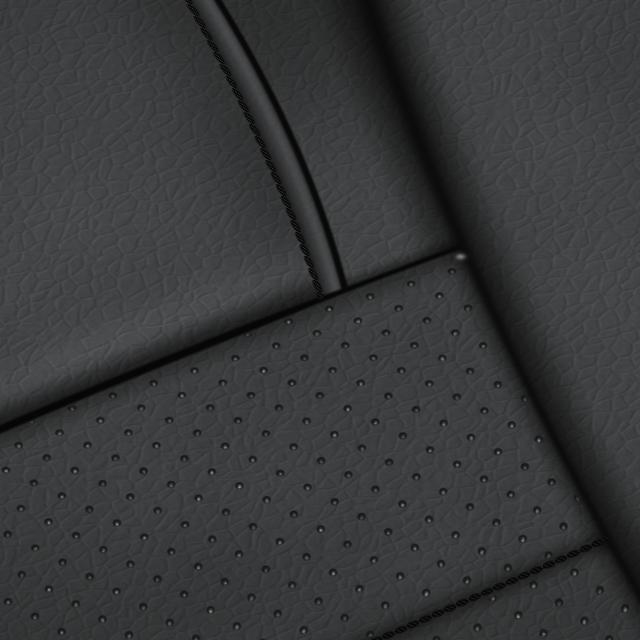
A WebGL 1 fragment shader for this texture:

```glsl
precision highp float;
// Dark upholstery: smooth leather panels, a raised piping and a bolster
// above a perforated cushion. Curved seams split the canvas, each panel gets
// its own shading, and embossed cell noise supplies the leather grain.
uniform vec2 u_resolution;

const vec3 LEATHER_TINT = vec3(0.985, 1.0, 1.015);
const float GRAIN_SCALE = 46.0;
const float GRAIN_STRENGTH = 0.075;
const vec2 HOLE_ORIGIN = vec2(0.4757, 0.441);
const vec2 HOLE_ROW = vec2(0.0638, 0.0195);
const vec2 HOLE_COLUMN = vec2(-0.0197, -0.0387);
const float ROW_SPREAD = 0.006;
const float HOLE_RADIUS = 0.0056;
const float STITCH_LENGTH = 0.021;

float hash(vec2 p) {
  return fract(sin(dot(p, vec2(127.1, 311.7))) * 43758.5453);
}

float noise(vec2 p) {
  vec2 i = floor(p), f = fract(p);
  f = f * f * (3.0 - 2.0 * f);
  return mix(mix(hash(i), hash(i + vec2(1, 0)), f.x),
             mix(hash(i + vec2(0, 1)), hash(i + vec2(1, 1)), f.x), f.y);
}

// Leather height: flat pebbles divided by shallow creases.
float grainHeight(vec2 p) {
  p += 0.65 * vec2(noise(p * 0.8), noise(p * 0.8 + 31.0));
  vec2 cell = floor(p);
  float nearest = 8.0, second = 8.0;
  for (int y = -1; y <= 1; y++) {
    for (int x = -1; x <= 1; x++) {
      vec2 c = cell + vec2(float(x), float(y));
      float d = length(c + vec2(hash(c), hash(c + 57.0)) - p);
      second = min(second, max(nearest, d));
      nearest = min(nearest, d);
    }
  }
  return smoothstep(0.0, 0.3, second - nearest) * 0.6 + noise(p * 2.3) * 0.55;
}

float band(float d, float width) {
  return exp(-d * d / (width * width));
}

float line(float d, float halfWidth, float px) {
  return 1.0 - smoothstep(halfWidth - px, halfWidth + px, abs(d));
}

// Twisted sewing thread: x is coverage, y is the sheen on its strands.
vec2 thread(float d, float along, float px) {
  float t = fract(along / STITCH_LENGTH) - 0.5;
  float width = 0.0048 * sqrt(max(0.12, 1.0 - 3.4 * t * t));
  float strands = sin((along + d * 1.3) * 900.0);
  float cover = line(d + t * 0.003, width, px * 1.2);
  return vec2(cover, cover * smoothstep(0.2, 1.0, strands) * band(d, 0.004));
}

void main() {
  vec2 p = gl_FragCoord.xy / u_resolution;
  float px = 1.0 / min(u_resolution.x, u_resolution.y);
  float t = 1.0 - p.y;

  // Signed distances to the seams.
  float cushion = (p.y - (0.329 + 0.425 * p.x - 0.04 * p.x * p.x)) * 0.925;
  float bolster = (p.x - (1.04 - 0.59 * p.y + 0.123 * p.y * p.y)) * 0.89;
  float stitchX = 0.293 + 0.57 * t - 0.26 * t * t;
  float pipeX = 0.341 + 0.62 * t - 0.4 * t * t;
  float stitch = (p.x - stitchX) * 0.9;
  float pipe = (p.x - pipeX) * 0.9;
  float lower = (p.y - 0.44 * (p.x - 0.599) - 0.004) * 0.915;

  // Broad shading of each panel.
  float left = 0.225 + 0.045 * band(length((p - vec2(0.12, 0.62)) * vec2(0.8, 1.0)), 0.34);
  left -= 0.05 * band(stitch, 0.09) * smoothstep(0.5, 0.75, p.y);
  left += 0.035 * band(cushion - 0.06, 0.035);
  left *= 0.4 + 0.6 * smoothstep(0.0, 0.05, cushion);

  float across = clamp((p.x - stitchX) / (pipeX - stitchX), 0.0, 1.0);
  float piping = 0.11 + 0.09 * smoothstep(0.0, 0.4, across) + 0.085 * band(across - 0.64, 0.2);
  piping *= 0.35 + 0.65 * smoothstep(0.0, 0.24, 1.0 - across);

  float middle = 0.18 + 0.08 * smoothstep(1.0, 0.68, p.y);
  middle *= 0.45 + 0.55 * smoothstep(0.0, 0.09, -bolster);
  middle *= 0.5 + 0.5 * smoothstep(0.0, 0.025, cushion);

  float seat = 0.245 - 0.035 * smoothstep(0.3, 0.0, p.y) + 0.012 * band(lower - 0.08, 0.06);
  seat *= 0.65 + 0.35 * smoothstep(0.0, 0.045, -cushion);
  seat *= 0.55 + 0.45 * smoothstep(0.0, 0.045, -bolster);
  seat *= 1.0 - 0.4 * band(lower, 0.018);

  float side = 0.24 + 0.025 * band(bolster - 0.17, 0.12) - 0.04 * smoothstep(0.35, 0.0, p.y);
  side *= 0.38 + 0.62 * smoothstep(0.0, 0.085, bolster);

  float onPiping = smoothstep(-px, px, stitch);
  float onMiddle = smoothstep(-px, px, pipe);
  float above = smoothstep(-px, px, cushion);
  float onSide = smoothstep(-px, px, bolster);
  float upper = mix(mix(left, piping, onPiping), middle, onMiddle);
  float shade = mix(mix(seat, upper, above), side, onSide);

  // Embossed grain, fainter on the stretched piping.
  vec2 g = mat2(0.91, -0.42, 0.42, 0.91) * p * GRAIN_SCALE * vec2(0.8, 1.15);
  float relief = grainHeight(g) - grainHeight(g + vec2(-0.13, 0.16));
  float smoothing = 1.0 - 0.75 * above * onPiping * (1.0 - onMiddle);
  float mottling = noise(p * 9.0) - 0.5;
  shade *= 1.0 + GRAIN_STRENGTH * smoothing * relief * 2.2 + 0.06 * mottling;
  shade *= 1.0 + 0.07 * (noise(p * 330.0) - 0.5);

  // Perforations on a skewed lattice, opening slightly toward the bottom.
  vec2 q = p - HOLE_ORIGIN;
  float det = HOLE_ROW.x * HOLE_COLUMN.y - HOLE_ROW.y * HOLE_COLUMN.x;
  vec2 ij = vec2(q.x * HOLE_COLUMN.y - q.y * HOLE_COLUMN.x,
                 HOLE_ROW.x * q.y - HOLE_ROW.y * q.x) / det;
  ij.y -= ROW_SPREAD * ij.y * ij.y;
  vec2 id = floor(ij + 0.5), f = ij - id;
  vec2 h = f.x * HOLE_ROW + f.y * HOLE_COLUMN;
  float seatMask = smoothstep(0.006, 0.012, -cushion) * smoothstep(0.008, 0.014, -bolster)
                 * smoothstep(0.008, 0.013, abs(lower));
  float hole = 1.0 - smoothstep(-px, px * 1.3, length(h * vec2(0.9, 1.15)) - HOLE_RADIUS);
  float fleck = band(length(h + vec2(-0.0005, 0.0018)), 0.0028) * (0.5 + noise(p * 420.0));
  shade = mix(shade, 0.07 + (0.24 + 0.22 * hash(id)) * fleck, hole * seatMask * 0.9);

  // Dark seam gaps and sewn threads.
  float inside = 1.0 - onSide;
  float gap = mix(0.0062, 0.0035, smoothstep(0.35, 0.6, p.x));
  shade = mix(shade, 0.025, line(cushion, gap, px * 2.0) * inside);
  shade = mix(shade, 0.03, line(pipe, 0.0045, px * 2.0) * above * inside);
  shade = mix(shade, 0.04, band(bolster, mix(0.008, 0.015, smoothstep(0.4, 0.9, p.y))) * 0.9);
  vec2 sewn = thread(stitch, p.y * 1.12, px) * above;
  shade = mix(shade, 0.035 + 0.14 * sewn.y, sewn.x);
  sewn = thread(lower, p.x * 1.09, px) * inside;
  shade = mix(shade, 0.03 + 0.09 * sewn.y, sewn.x);

  // Pale bead where the three panels meet.
  float bead = band(length((p - vec2(0.72, 0.599)) * vec2(0.75, 1.2)), 0.0055);
  shade += 0.4 * bead;

  gl_FragColor = vec4(clamp(shade * LEATHER_TINT, 0.0, 1.0), 1.0);
}
```
